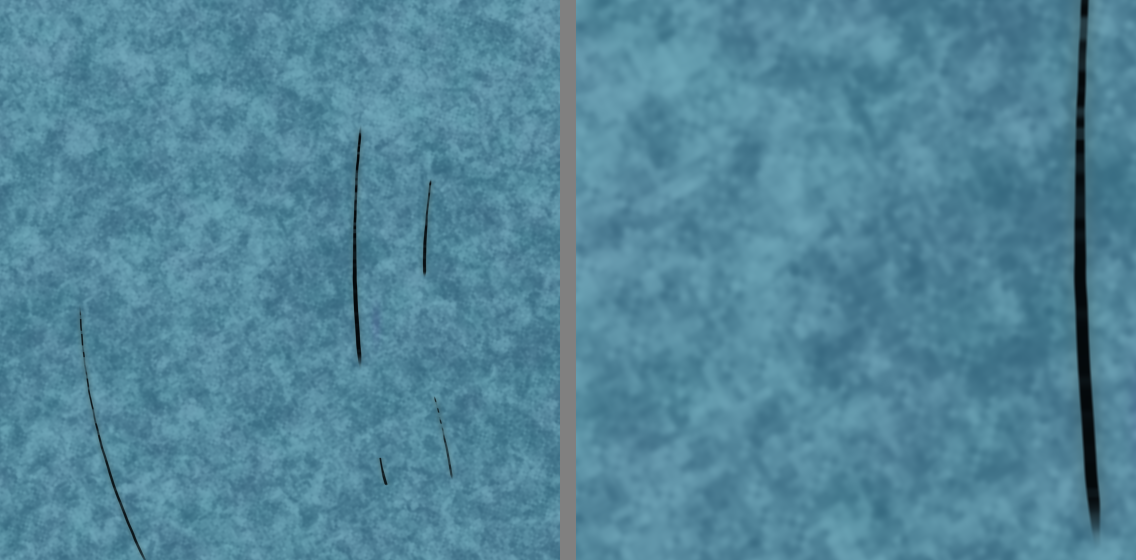
Left, the full canvas; right, a detail of the centre.
Give the GLSL for this texture, as a Shadertoy shader.

```glsl
// Mottled teal felt with a few thin, broken black slits running downwards.

const vec3 FELT_MEAN = vec3(0.326, 0.533, 0.613);
const vec3 FELT_SHIFT = vec3(0.98, 1.07, 0.98);
const vec3 SLIT_BLACK = vec3(0.01, 0.025, 0.035);
const vec3 RIM_GREY = vec3(0.29, 0.43, 0.46);
const int SLITS = 5;

float hash(vec2 p) {
    return fract(sin(dot(p, vec2(127.1, 311.7))) * 43758.5453);
}

float valueNoise(vec2 p) {
    vec2 cell = floor(p);
    vec2 f = fract(p);
    f = f * f * (3.0 - 2.0 * f);
    float low = mix(hash(cell), hash(cell + vec2(1.0, 0.0)), f.x);
    float high = mix(hash(cell + vec2(0.0, 1.0)), hash(cell + vec2(1.0)), f.x);
    return mix(low, high, f.y);
}

// Signed noise on a turned grid, so the layers do not share an axis.
float layer(vec2 p, float scale, float angle) {
    float c = cos(angle);
    float s = sin(angle);
    return valueNoise(mat2(c, s, -s, c) * p * scale + angle * 17.0) - 0.5;
}

// Brightness of the felt: faint clouds, tufts, then fibre grain.
float feltMottle(vec2 p) {
    vec2 warp = vec2(layer(p, 48.0, 0.4), layer(p, 48.0, 2.1));
    vec2 q = p + 0.015 * warp;
    return 0.035 * layer(p, 5.0, 0.3)
         + 0.050 * layer(q, 14.0, 1.1)
         + 0.105 * layer(q, 34.0, 1.9)
         + 0.105 * layer(q, 64.0, 2.6)
         + 0.080 * layer(q, 115.0, 3.5)
         + 0.085 * layer(p, 200.0, 4.2);
}

// Eases values towards a limit so that no grain is extreme.
float softLimit(float value, float limit) {
    return value / sqrt(1.0 + value * value / (limit * limit));
}

// Bowed slit from top to bottom: x = ink cover, y = soft rim cover.
vec2 slit(vec2 p, vec2 top, vec2 bottom, float bow, float halfWidth, float broken, float pixel) {
    float t = (top.y - p.y) / (top.y - bottom.y);
    float centre = mix(top.x, bottom.x, t) + 4.0 * bow * t * (1.0 - t);
    float slope = (bottom.x - top.x + 4.0 * bow * (1.0 - 2.0 * t)) / (top.y - bottom.y);
    float wobble = 0.0010 * (valueNoise(vec2(p.y * 60.0, top.x * 90.0)) - 0.5);
    float d = abs(p.x - centre - wobble) / sqrt(1.0 + slope * slope);

    float ends = smoothstep(0.0, 0.06, t) * smoothstep(1.0, 0.92, t);
    float swell = mix(0.6, 1.0, smoothstep(0.3, 0.7, t));
    float beads = smoothstep(0.2, 0.65, valueNoise(vec2(p.y * 150.0, top.x * 50.0)));
    float gaps = mix(1.0, beads, broken * mix(1.0, 0.25, smoothstep(0.3, 0.6, t)));

    float width = halfWidth * swell * mix(0.5, 1.0, ends);
    float soft = max(0.0012, 0.75 * pixel);
    float ink = (1.0 - smoothstep(width - soft, width + soft, d)) * ends * gaps;
    float rim = exp(-pow(d / (halfWidth + 0.004), 2.0)) * ends;
    return vec2(ink, rim);
}

void mainImage(out vec4 fragColor, in vec2 fragCoord) {
    vec2 uv = fragCoord / iResolution.xy;
    float pixel = 1.0 / iResolution.y;

    // Felt, a little paler around the long slit and along the top
    float light = feltMottle(uv);
    light += 0.014 * exp(-pow((uv.x - 0.67) / 0.07, 2.0)) * smoothstep(0.1, 0.4, uv.y);
    light += 0.010 * smoothstep(0.65, 1.0, uv.y) - 0.005;
    vec3 color = FELT_MEAN + softLimit(light, 0.15) * FELT_SHIFT;
    color += vec3(0.02, -0.006, 0.006) * layer(uv, 24.0, 5.3);

    // Faint violet stain beside the long slit
    vec2 stain = (uv - vec2(0.672, 0.42)) / vec2(0.009, 0.035);
    color += vec3(0.015, -0.035, 0.01) * exp(-dot(stain, stain));

    // Slits: top xy, bottom xy; then bow, half width, brokenness, darkness
    vec4 ends[SLITS] = vec4[SLITS](
        vec4(0.645, 0.780, 0.644, 0.338),
        vec4(0.770, 0.682, 0.758, 0.503),
        vec4(0.143, 0.458, 0.268, -0.02),
        vec4(0.775, 0.295, 0.808, 0.142),
        vec4(0.679, 0.184, 0.690, 0.132));
    vec4 style[SLITS] = vec4[SLITS](
        vec4(-0.0115, 0.0036, 0.45, 0.98),
        vec4(-0.0035, 0.0027, 0.50, 0.93),
        vec4(-0.0280, 0.0022, 0.70, 0.86),
        vec4(0.0020, 0.0019, 1.00, 0.72),
        vec4(-0.0010, 0.0024, 0.45, 0.85));

    for (int i = 0; i < SLITS; i++) {
        vec2 cover = slit(uv, ends[i].xy, ends[i].zw, style[i].x, style[i].y, style[i].z, pixel);
        color = mix(color, RIM_GREY, 0.55 * cover.y * style[i].w);
        color = mix(color, SLIT_BLACK, cover.x * style[i].w);
    }

    fragColor = vec4(clamp(color, 0.0, 1.0), 1.0);
}
```
